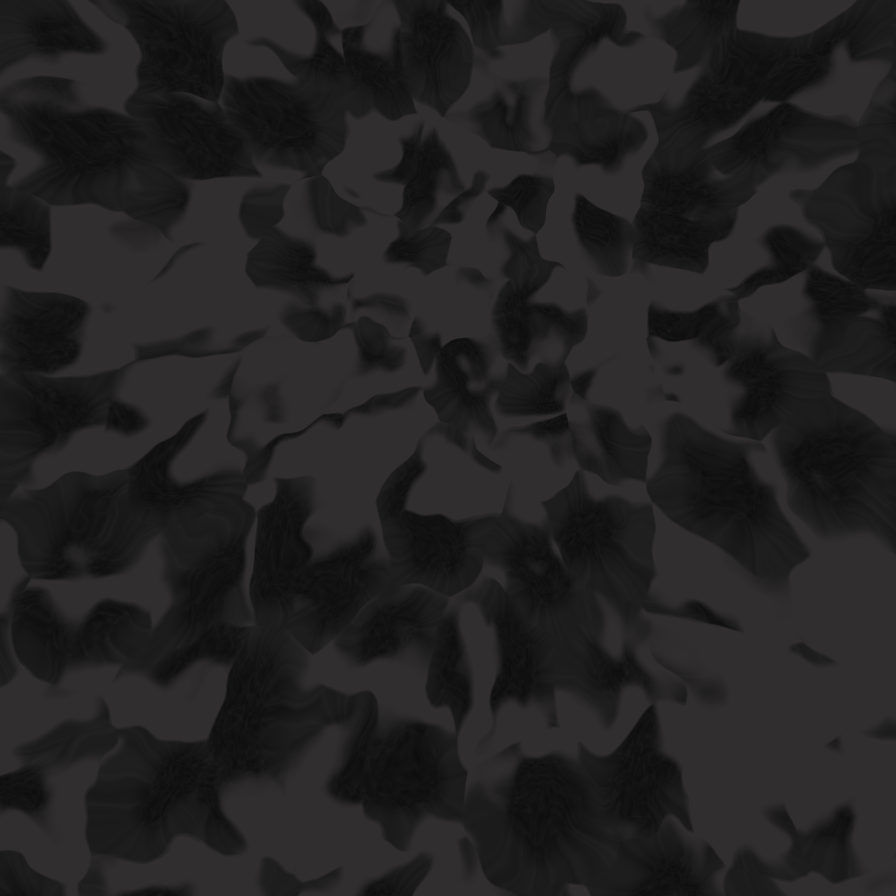
This texture is drawn by a three.js fragment shader. Its source:

```glsl
// Charcoal patchwork: irregular cells of soft grey blotches over dark fibrous grain.
varying vec2 vUv;

const vec3 SLATE = vec3(0.192, 0.182, 0.184);
const vec3 SOOT = vec3(0.070, 0.070, 0.070);
const vec3 ASH = vec3(0.112, 0.111, 0.111);

float hash(vec2 p) {
  return fract(sin(dot(p, vec2(127.1, 311.7))) * 43758.5453);
}

vec2 hash2(vec2 p) {
  return vec2(hash(p), hash(p + 17.3));
}

float noise(vec2 p) {
  vec2 i = floor(p);
  vec2 f = fract(p);
  vec2 u = f * f * (3.0 - 2.0 * f);
  float low = mix(hash(i), hash(i + vec2(1.0, 0.0)), u.x);
  float high = mix(hash(i + vec2(0.0, 1.0)), hash(i + 1.0), u.x);
  return mix(low, high, u.y);
}

// Fine speckle crossed by thin pale fibres, from -1 to 1.
float grain(vec2 p) {
  float speckle = noise(p * 22.0) + noise(p * 41.0) - 1.0;
  vec2 bend = vec2(noise(p * 6.0), noise(p * 6.0 + 31.0));
  float fibre = 1.0 - abs(2.0 * noise(p * 8.0 + bend * 3.0) - 1.0);
  return 0.65 * speckle + 0.6 * pow(fibre, 8.0) - 0.1;
}

// Grain in the core of a cell, stretched into radial streaks towards its rim.
vec3 darkGround(vec2 offset, vec2 shift, float core) {
  float radius = length(offset);
  vec2 held = offset * min(1.0, core / max(radius, 0.001));
  float rim = smoothstep(core * 0.65, core * 1.45, radius);
  float texture = grain(held + shift);
  return mix(SOOT, ASH, rim) + texture * mix(0.030, 0.026, rim);
}

// Soft-edged cover of the flat grey blotches.
float blotch(vec2 p) {
  float field = 0.74 * noise(p * 1.55) + 0.26 * noise(p * 3.7 + 9.0);
  return smoothstep(0.425, 0.585, field);
}

vec3 cellColour(vec2 offset, vec2 id) {
  vec2 shift = hash2(id + 5.7) * 40.0;
  float core = mix(0.30, 0.46, hash(id + 2.9));
  return mix(darkGround(offset, shift, core), SLATE, blotch(offset + shift));
}

// Enlarges the plane into cell units, with smaller cells around the focus.
vec2 cellSpace(vec2 uv, vec2 focus) {
  vec2 d = uv - focus;
  return d * (8.6 + 4.4 * exp(-6.0 * dot(d, d)));
}

// Bends the cell borders into slightly wavy curves.
vec2 wobble(vec2 p, float amount) {
  vec2 broad = vec2(noise(p * 1.7), noise(p * 1.7 + 43.0)) - 0.5;
  vec2 fine = vec2(noise(p * 4.5 + 7.0), noise(p * 4.5 + 71.0)) - 0.5;
  return amount * (broad + 0.35 * fine);
}

void main() {
  vec2 p = cellSpace(vUv, vec2(0.55, 0.70));
  p += wobble(p, 0.42);
  vec2 home = floor(p);

  // Nearest and second nearest cell centres
  float nearDist = 9.0;
  float nextDist = 9.0;
  vec2 nearId = home;
  vec2 nextId = home;
  vec2 nearOffset = vec2(0.0);
  vec2 nextOffset = vec2(0.0);
  for (int y = -2; y <= 2; y++) {
    for (int x = -2; x <= 2; x++) {
      vec2 id = home + vec2(float(x), float(y));
      vec2 offset = p - id - mix(vec2(0.08), vec2(0.92), hash2(id));
      float dist = length(offset);
      if (dist < nearDist) {
        nextDist = nearDist;
        nextId = nearId;
        nextOffset = nearOffset;
        nearDist = dist;
        nearId = id;
        nearOffset = offset;
      } else if (dist < nextDist) {
        nextDist = dist;
        nextId = id;
        nextOffset = offset;
      }
    }
  }

  // Thin blend across the border keeps it crisp but smooth
  float blend = 0.5 - 0.5 * smoothstep(0.0, 0.03, nextDist - nearDist);
  vec3 colour = mix(cellColour(nearOffset, nearId), cellColour(nextOffset, nextId), blend);
  gl_FragColor = vec4(colour, 1.0);
}
```
